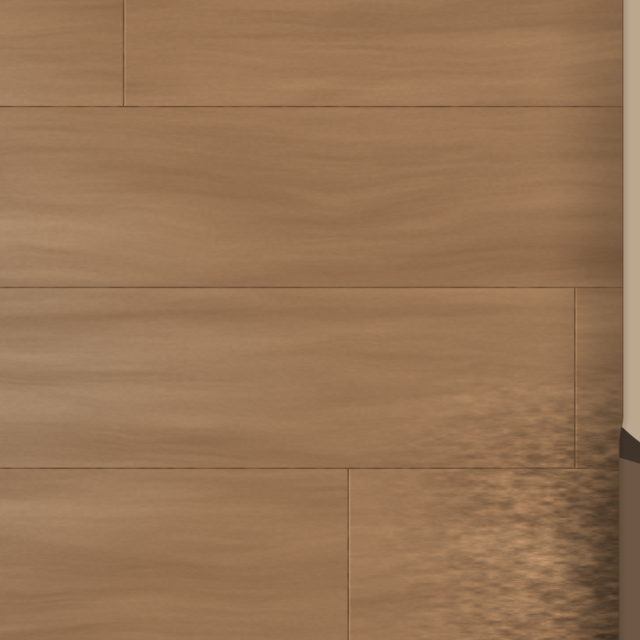
Reproduce this texture procedurally as a WebGL 1 fragment shader.

```glsl
precision highp float;

// Wide wooden floor planks in staggered rows, with a pale trim post at the right.
// Rows and end joints come from one regular offset; the grain is stretched,
// warped noise seeded per plank, darkened and roughened toward the post.

uniform vec2 u_resolution;

const float ROW_HEIGHT = 0.2826;
const float ROW_BASE = -0.0143;
const float PLANK_LENGTH = 1.413;
const float FIRST_JOINT = 0.544;
const float JOINT_STEP = 0.354;
const float SEAM_HALF = 0.0008;

const vec3 WARM_WOOD = vec3(0.635, 0.487, 0.352);
const vec3 PALE_WOOD = vec3(0.652, 0.532, 0.415);
const vec3 DARK_GRAIN = vec3(0.49, 0.355, 0.245);
const vec3 SEAM_COLOR = vec3(0.37, 0.26, 0.17);
const vec3 TRIM_CREAM = vec3(0.735, 0.65, 0.555);
const vec3 TRIM_BROWN = vec3(0.43, 0.345, 0.27);
const vec3 TRIM_CAP = vec3(0.25, 0.205, 0.165);

float hash(vec2 p) {
  vec3 q = fract(vec3(p.xyx) * 0.1031);
  q += dot(q, q.yzx + 33.33);
  return fract((q.x + q.y) * q.z);
}

float noise(vec2 p) {
  vec2 i = floor(p);
  vec2 f = fract(p);
  f = f * f * (3.0 - 2.0 * f);
  float low = mix(hash(i), hash(i + vec2(1.0, 0.0)), f.x);
  float high = mix(hash(i + vec2(0.0, 1.0)), hash(i + vec2(1.0, 1.0)), f.x);
  return mix(low, high, f.y);
}

float fbm(vec2 p) {
  float sum = 0.0;
  float amplitude = 0.5;
  for (int i = 0; i < 4; i++) {
    sum += amplitude * noise(p);
    p = p * 2.03 + 17.3;
    amplitude *= 0.5;
  }
  return sum;
}

// Coverage of a line at signed distance d, at least about a pixel soft.
float line(float d, float halfWidth, float px) {
  return 1.0 - smoothstep(halfWidth - 0.5 * px, halfWidth + px, abs(d));
}

// Darkness of the grain: broad bands, curved growth rings and thin streaks.
float woodGrain(vec2 p, float seed) {
  vec2 q = p + vec2(seed * 37.0, seed * 19.0);
  q.y += 0.09 * (fbm(q * vec2(2.2, 5.0)) - 0.5);
  float bands = fbm(q * vec2(1.8, 15.0));
  float ringPhase = q.y * 75.0 + 14.0 * noise(q * vec2(1.5, 6.0));
  float rings = pow(0.5 + 0.5 * sin(ringPhase), 4.0);
  rings *= smoothstep(0.4, 0.75, noise(q * vec2(2.5, 12.0) + 8.0));
  float streaks = fbm(q * vec2(7.0, 110.0));
  return 0.95 * (bands - 0.38) + 0.16 * rings + 0.38 * (streaks - 0.47);
}

// Trim post: cream above, a dark cap, then brown below.
vec3 trimColor(vec2 p, float edge, float px) {
  float capTop = 0.333 - 0.75 * (p.x - edge);
  float capBottom = 0.285 - 0.3 * (p.x - edge);
  vec3 color = mix(TRIM_BROWN, TRIM_CAP, smoothstep(-px, px, p.y - capBottom));
  color = mix(color, TRIM_CREAM, smoothstep(-px, px, p.y - capTop));
  return color * mix(0.9, 1.0, smoothstep(0.0, 0.012, p.x - edge));
}

void main() {
  vec2 uv = gl_FragCoord.xy / u_resolution;
  float px = 1.0 / min(u_resolution.x, u_resolution.y);

  // Plank layout
  float rowPos = (uv.y - ROW_BASE) / ROW_HEIGHT;
  float row = floor(rowPos);
  float along = (uv.x - FIRST_JOINT - row * JOINT_STEP) / PLANK_LENGTH;
  float plank = floor(along);
  float seed = hash(vec2(row + 3.0, plank + 11.0));
  float rowDist = (abs(fract(rowPos - 0.5) - 0.5)) * ROW_HEIGHT;
  float jointDist = (fract(along + 0.5) - 0.5) * PLANK_LENGTH;

  // Wood tone and grain
  float warmth = smoothstep(-0.1, 0.55, uv.x + 0.8 * abs(uv.y - 0.42) - 0.1);
  vec3 color = mix(PALE_WOOD, WARM_WOOD, warmth);
  color *= 0.985 + 0.03 * seed;
  float grain = woodGrain(uv, seed);
  color = mix(color, DARK_GRAIN, clamp(grain + 0.1, -0.12, 0.75));
  color *= 1.0 + 0.035 * (noise(uv * vec2(180.0, 330.0)) - 0.5);

  // Coarse worn pores toward the lower right
  float rough = smoothstep(0.5, 0.95, uv.x) * (1.0 - smoothstep(0.22, 0.5, uv.y));
  float pores = fbm(uv * vec2(48.0, 150.0)) - 0.47;
  color *= 1.0 - rough * (0.04 + 0.75 * pores);

  // Shadow beside the post, deeper near the floor
  float shadow = smoothstep(0.84, 0.985, uv.x + 0.025 * (fbm(uv * vec2(9.0, 40.0)) - 0.5));
  float depth = mix(0.48, 0.2, smoothstep(0.15, 0.5, uv.y));
  color *= 1.0 - shadow * depth * (1.0 - 0.35 * smoothstep(0.75, 1.0, uv.y));

  // Seams with uneven wear and a faint lit edge on end joints
  float wear = 0.45 + 0.4 * noise(uv * 90.0);
  color *= 1.0 + 0.12 * line(jointDist - 0.0025, SEAM_HALF, px);
  float seam = max(line(rowDist, SEAM_HALF, px), line(jointDist, SEAM_HALF, px));
  color = mix(color, SEAM_COLOR, seam * wear);

  // Trim post with a dark contact line
  float edge = mix(0.968, 0.974, smoothstep(0.31, 0.35, uv.y));
  color = mix(color, SEAM_COLOR, 0.6 * line(uv.x - edge, 0.0015, px));
  color = mix(color, trimColor(uv, edge, px), smoothstep(-px, px, uv.x - edge));

  gl_FragColor = vec4(color, 1.0);
}
```
